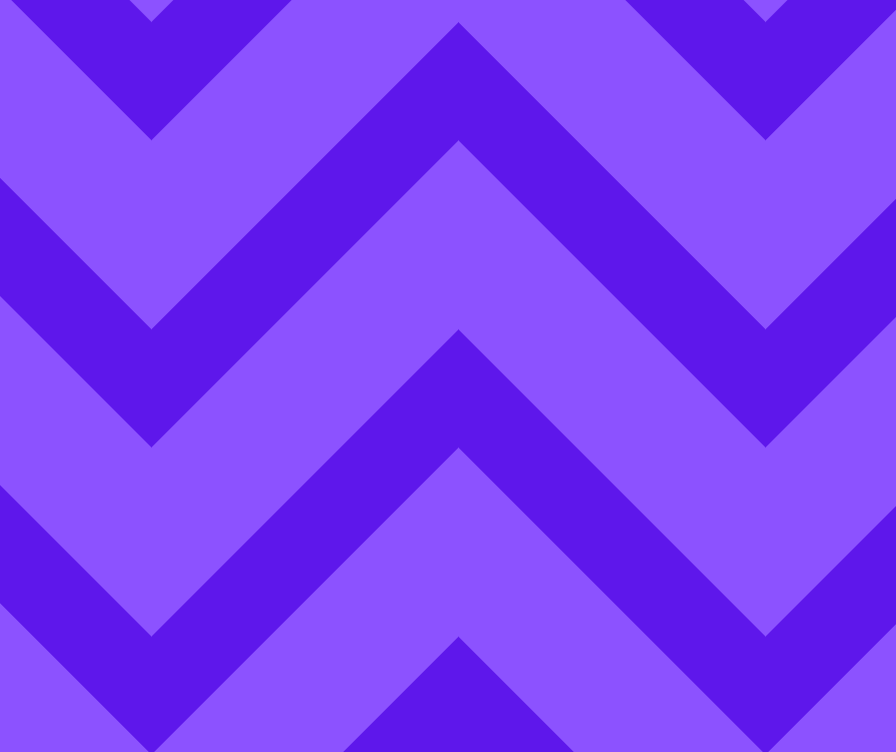
Reproduce this pattern procedurally as a Shadertoy shader.

```glsl
const vec3 LIGHT_VIOLET = vec3(0.55, 0.32, 1.00);
const vec3 DEEP_VIOLET = vec3(0.37, 0.09, 0.92);

// Lengths are fractions of the canvas height
const float ROW_SPACING = 0.4086;
const float HALF_WAVE = 0.4083;
const float BAND_HEIGHT = 0.1572;
const vec2 PEAK = vec2(0.6097, 0.9705);

// Offset from the nearest multiple of the period
float centeredRepeat(float value, float period) {
    return mod(value + 0.5 * period, period) - 0.5 * period;
}

// Signed distance to stacked 45 degree zigzag bands, negative inside
float chevronDistance(vec2 p, vec2 peak, float halfWave, float spacing, float bandHeight) {
    float drop = abs(centeredRepeat(p.x - peak.x, 2.0 * halfWave));
    float depth = peak.y - p.y - drop;
    float offset = centeredRepeat(depth - 0.5 * bandHeight, spacing);
    return (abs(offset) - 0.5 * bandHeight) * inversesqrt(2.0);
}

// Antialiased coverage of a signed distance
float coverage(float distanceToEdge, float pixel) {
    return clamp(0.5 - distanceToEdge / pixel, 0.0, 1.0);
}

void mainImage(out vec4 fragColor, in vec2 fragCoord) {
    float pixel = 1.0 / iResolution.y;
    vec2 p = fragCoord * pixel;

    float edge = chevronDistance(p, PEAK, HALF_WAVE, ROW_SPACING, BAND_HEIGHT);
    vec3 color = mix(LIGHT_VIOLET, DEEP_VIOLET, coverage(edge, pixel));

    fragColor = vec4(color, 1.0);
}
```
